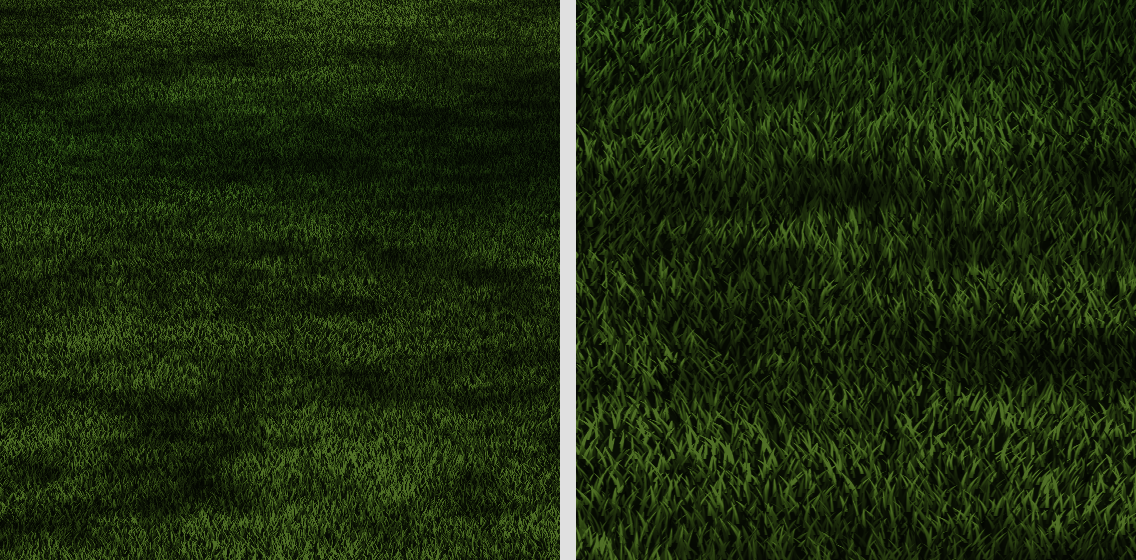
Left, the full canvas; right, a detail of the centre.
Write a three.js fragment shader that draws this texture.

```glsl
// A dim grass field seen at a slant: rows of thin, tangled blades shrink with
// distance and are painted from far to near. Stretched noise and broad bands
// of light vary the tone, and one ramp turns tone into green.
varying vec2 vUv;

const int ROWS = 9;                // rows that can reach one point
const int REACH = 2;               // neighbour columns a blade may lean across
const float PERSPECTIVE = 0.58;    // shrink from the near to the far edge
const float ROW_STEP = 0.0029;
const float COLUMN_STEP = 0.0062;
const float BLADE_HEIGHT = 0.025;
const float BLADE_HALF_WIDTH = 0.0013;
const float MAX_SWAY = 0.0115;     // furthest sideways offset of a tip
const float EDGE_SOFTNESS = 0.0007;

const vec3 SOIL = vec3(0.008, 0.018, 0.004);
const vec3 LEAF = vec3(0.200, 0.302, 0.078);
const vec3 GLINT = vec3(0.08, 0.08, 0.06);
const vec3 COOL_TINT = vec3(0.82, 0.98, 0.90);

vec4 hash4(vec2 p) {
  vec4 q = fract(p.xyxy * vec4(0.1031, 0.1030, 0.0973, 0.1099));
  q += dot(q, q.wzxy + 33.33);
  return fract((q.xxyz + q.yzzw) * q.zywx);
}

float valueNoise(vec2 p) {
  vec2 cell = floor(p);
  vec2 f = fract(p);
  f = f * f * (3.0 - 2.0 * f);
  float low = mix(hash4(cell).x, hash4(cell + vec2(1.0, 0.0)).x, f.x);
  float high = mix(hash4(cell + vec2(0.0, 1.0)).x, hash4(cell + vec2(1.0)).x, f.x);
  return mix(low, high, f.y);
}

float fbm(vec2 p) {
  float sum = 0.0;
  float weight = 0.5;
  for (int i = 0; i < 4; i++) {
    sum += weight * valueNoise(p);
    p = p * 2.03 + 17.3;
    weight *= 0.5;
  }
  return sum / 0.9375;
}

float bump(float x, float centre, float radius) {
  float d = (x - centre) / radius;
  return exp(-d * d);
}

// Coverage in x, fraction of the height in y; p is relative to the root.
vec2 blade(vec2 p, float height, float sway, float halfWidth, float softness) {
  float h = clamp(p.y / height, 0.0, 1.0);
  float width = halfWidth * (1.0 - h * h);
  float side = abs(p.x - sway * h * mix(0.45, 1.0, h));
  float cover = 1.0 - smoothstep(width - softness, width + softness, side);
  cover *= step(0.0, p.y) * (1.0 - smoothstep(0.85, 1.0, h));
  return vec2(cover, h);
}

// Broad light: shaded middle distance, pale far edge, dimmer right side.
float fieldLight(vec2 uv, float shade) {
  float light = 1.62 - 0.62 * shade;
  light += 0.25 * smoothstep(0.87, 1.0, uv.y) * (1.0 - smoothstep(0.45, 1.0, uv.x));
  light -= 0.30 * smoothstep(0.6, 1.0, uv.x) * smoothstep(0.2, 0.9, uv.y);
  light -= 0.55 * bump(uv.x, 0.66, 0.16) * bump(uv.y, 0.29, 0.025);
  float streaks = fbm(vec2(uv.x * 3.2, uv.y * 20.0) + 4.0);
  float clumps = fbm(vec2(uv.x * 14.0, uv.y * (30.0 + 25.0 * uv.y)) + 31.0);
  return light * max(0.2, 1.0 + 1.3 * (streaks - 0.5) + 1.15 * (clumps - 0.5));
}

// Paints the blades around a point from far to near and returns the tone.
float grassTone(vec2 uv, float light, float tuft, float drift) {
  float nearestRow = floor(-log(1.0 - PERSPECTIVE * uv.y) / (PERSPECTIVE * ROW_STEP));
  float tone = 0.06 * light;
  for (int i = 0; i < ROWS; i++) {
    float row = nearestRow - float(i);
    float scale = exp(-PERSPECTIVE * ROW_STEP * row);
    float rootY = (1.0 - scale) / PERSPECTIVE;
    vec2 local = (uv - vec2(0.5, rootY)) / scale;
    float column = floor(local.x / COLUMN_STEP);
    for (int j = -REACH; j <= REACH; j++) {
      vec2 id = vec2(column + float(j), row);
      vec4 rnd = hash4(id + 511.7);
      vec4 look = hash4(id.yx + 907.3);
      vec2 root = vec2((id.x + rnd.x) * COLUMN_STEP, 0.0);
      float height = BLADE_HEIGHT * mix(0.3, 1.0, rnd.y) * tuft;
      float sway = MAX_SWAY * clamp(2.0 * rnd.z - 1.0 + drift, -1.0, 1.0);
      float halfWidth = BLADE_HALF_WIDTH * mix(0.6, 1.3, look.x);
      vec2 hit = blade(local - root, height, sway, halfWidth, EDGE_SOFTNESS / scale);
      float bladeTone = 1.2 * rnd.w * mix(0.5, 1.08, hit.y) * light;
      bladeTone += 0.35 * step(0.99, look.y) * hit.y;
      tone = mix(tone, bladeTone, hit.x);
    }
  }
  return tone;
}

vec3 grassColour(float tone, float shade) {
  vec3 colour = mix(SOIL, LEAF, min(tone, 1.2));
  colour += GLINT * smoothstep(0.9, 1.5, tone);
  return colour * mix(vec3(1.0), COOL_TINT, shade);
}

void main() {
  float shade = bump(vUv.y + 0.04 * vUv.x, 0.75, 0.14);
  float light = fieldLight(vUv, shade);
  float tuft = mix(0.6, 1.0, valueNoise(vUv * vec2(6.0, 15.0) + 7.0));
  float drift = (valueNoise(vUv * vec2(18.0, 24.0) + 53.0) - 0.5) * 0.7;
  float tone = grassTone(vUv, light, tuft, drift);
  gl_FragColor = vec4(grassColour(tone, shade), 1.0);
}
```
